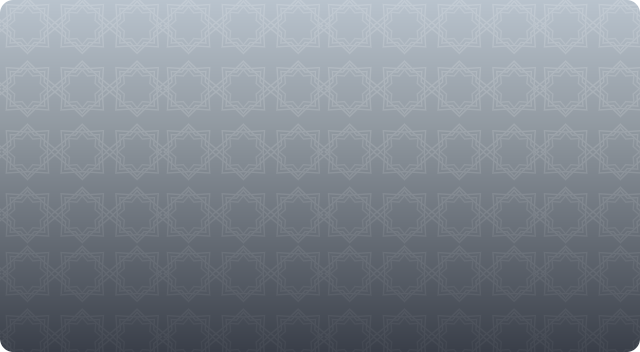
Reproduce this pattern procedurally as a Shadertoy shader.

```glsl
// A rounded slate panel shaded from pale steel to dark grey, covered by faint
// eight-pointed stars. Each star is a square crossed by a diamond, with two
// nested outlines inside; the side tips overlap those of the next star.

const float STAR_RADIUS = 0.078;   // all lengths are fractions of canvas height
const float FIRST_X = 0.078;
const float FIRST_Y = 0.073;
const float STEP_X = 0.1557;
const float STEP_Y = 0.1792;
const float SNAP = 0.0094;         // occasional tightening of the spacing
const float PANEL_RADIUS = 0.038;
const float LINE_HALF_WIDTH = 0.027; // in star radii

float columnCentre(float i) {
    return FIRST_X + STEP_X * i - SNAP * floor(i * 0.3 + 0.25);
}

float rowCentre(float j) {
    return FIRST_Y + STEP_Y * j - 1.3 * SNAP * step(3.5, j);
}

// Square whose sides bow inwards by "bow" between the corners
float bowedSquare(vec2 p, float halfSide, float bow) {
    p = abs(p);
    float major = max(p.x, p.y);
    float minor = min(p.x, p.y);
    return major - halfSide + bow * (1.0 - minor / max(major, 0.001));
}

vec2 turnEighth(vec2 p) {
    return vec2(p.x + p.y, p.x - p.y) * 0.70711;
}

float starOutline(vec2 p, float halfSide) {
    return min(bowedSquare(p, halfSide, 0.04),
               bowedSquare(turnEighth(p), halfSide, 0.04));
}

float stroke(float d, float halfWidth, float pixel) {
    return clamp((halfWidth - abs(d)) / pixel + 0.5, 0.0, 1.0);
}

float starLines(vec2 p, float pixel) {
    vec2 wide = vec2(p.x / 1.13, p.y);
    float square = bowedSquare(p, 0.77, 0.05);
    float diamond = bowedSquare(turnEighth(wide), 0.71, 0.03);
    float lines = max(stroke(square, LINE_HALF_WIDTH, pixel),
                      stroke(diamond, LINE_HALF_WIDTH, pixel));
    lines = max(lines, stroke(starOutline(p, 0.63), LINE_HALF_WIDTH, pixel));
    return max(lines, 0.85 * stroke(starOutline(p, 0.49), LINE_HALF_WIDTH, pixel));
}

// Strongest line among the stars close enough to reach this point
float starField(vec2 p, float pixel) {
    float column = floor((p.x - FIRST_X) / (STEP_X - 0.3 * SNAP) + 0.5);
    float row = floor((p.y - FIRST_Y) / (STEP_Y - 0.3 * SNAP) + 0.5);
    float lines = 0.0;
    for (int j = -1; j <= 1; j++) {
        for (int i = -1; i <= 1; i++) {
            vec2 cell = vec2(column + float(i), row + float(j));
            vec2 centre = vec2(columnCentre(cell.x), rowCentre(cell.y));
            lines = max(lines, starLines((p - centre) / STAR_RADIUS, pixel));
        }
    }
    return lines;
}

// Vertical gradient in two stretches, t running from top to bottom
vec3 panelShade(float t) {
    vec3 top = vec3(0.725, 0.765, 0.805);
    vec3 middle = vec3(0.572, 0.605, 0.635);
    vec3 bottom = vec3(0.225, 0.245, 0.285);
    vec3 upper = mix(top, middle, t / 0.35);
    vec3 lower = mix(middle, bottom, (t - 0.35) / 0.65);
    return t < 0.35 ? upper : lower;
}

float roundedBox(vec2 p, vec2 halfSize, float radius) {
    vec2 q = abs(p) - halfSize + radius;
    return length(max(q, 0.0)) + min(max(q.x, q.y), 0.0) - radius;
}

void mainImage(out vec4 fragColor, in vec2 fragCoord) {
    float pixel = 1.0 / iResolution.y;
    vec2 size = vec2(iResolution.x * pixel, 1.0);
    vec2 p = vec2(fragCoord.x * pixel, 1.0 - fragCoord.y * pixel);

    // Gradient with translucent white lines that fade downwards
    vec3 colour = panelShade(p.y);
    float opacity = mix(0.15, 0.045, smoothstep(0.1, 1.0, p.y));
    colour = mix(colour, vec3(1.0), opacity * starField(p, pixel / STAR_RADIUS));

    // White beyond the rounded corners
    float edge = roundedBox(p - 0.5 * size, 0.5 * size, PANEL_RADIUS);
    colour = mix(colour, vec3(1.0), clamp(edge / pixel + 0.5, 0.0, 1.0));
    fragColor = vec4(colour, 1.0);
}
```
